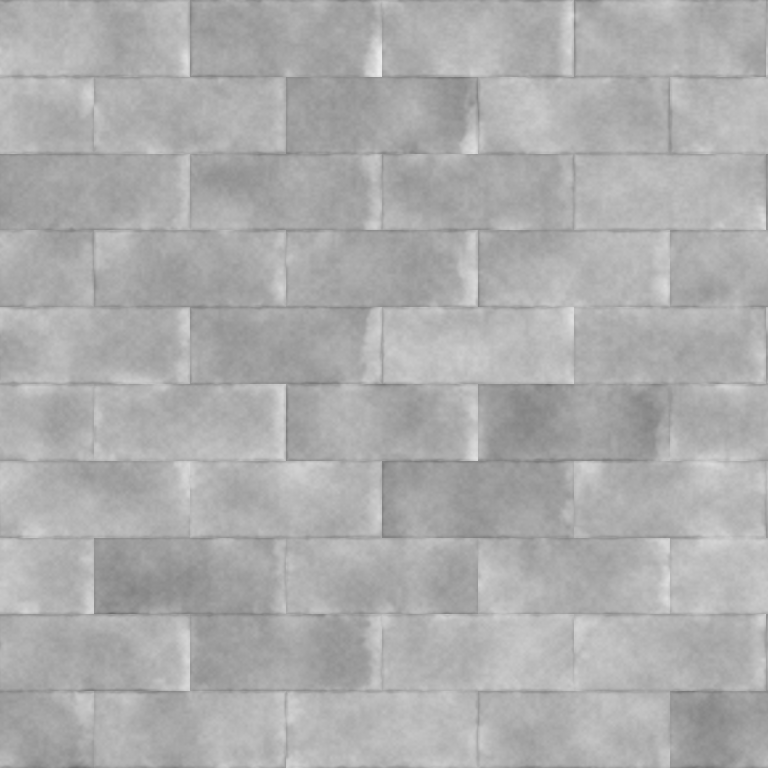
Reproduce this texture procedurally as a WebGL 2 fragment shader.

```glsl
#version 300 es
precision highp float;
// Weathered grey block wall in running bond, with one darker block per course.

uniform vec2 u_resolution;
out vec4 outColor;

const vec2 BLOCKS = vec2(4.0, 10.0);     // blocks across, courses up
const float BOND_SHIFT = 0.5;            // shift of alternate courses, in blocks
const float ORIGIN_SHIFT = 0.0025;       // joints sit slightly left of the grid
const float BLOCK_GREY = 0.703;
const float TONE_SPREAD = 0.035;         // grey variation between blocks
const float DARK_DROP = 0.085;           // how much darker the dark blocks are
const float CLOUD_AMOUNT = 0.23;
const float GRAIN_AMOUNT = 0.065;
const float RIM_WIDTH = 0.013;           // pale wear along block edges
const float RIM_AMOUNT = 0.11;
const float END_WIDTH = 0.022;           // pale band at the right end
const float END_AMOUNT = 0.085;
const float JOINT_WIDTH = 0.0026;
const float JOINT_DEPTH = 0.10;
const float JOINT_WOBBLE = 0.0022;

float hash(vec2 p) {
    return fract(sin(dot(p, vec2(127.1, 311.7))) * 43758.5453);
}

// Value noise that wraps at the canvas edges
float noise(vec2 uv, float cells, float seed) {
    vec2 p = uv * cells;
    vec2 i = floor(p);
    vec2 f = p - i;
    f = f * f * (3.0 - 2.0 * f);
    vec2 a = mod(i, cells) + seed;
    vec2 b = mod(i + 1.0, cells) + seed;
    return mix(mix(hash(a), hash(vec2(b.x, a.y)), f.x),
               mix(hash(vec2(a.x, b.y)), hash(b), f.x), f.y);
}

float fbm(vec2 uv, float cells, float seed) {
    float sum = 0.0;
    float weight = 0.5;
    for (int octave = 0; octave < 4; octave++) {
        sum += weight * noise(uv, cells, seed);
        cells *= 2.0;
        seed += 7.3;
        weight *= 0.55;
    }
    return sum / 1.01;
}

// The dark block's column drifts faster with each course
float darkColumn(float course) {
    return mod(floor(0.114 * course * course + 0.39 * course + 0.5), BLOCKS.x);
}

float line(float dist) {
    float d = dist / JOINT_WIDTH;
    return exp(-d * d);
}

void main() {
    vec2 uv = gl_FragCoord.xy / u_resolution;

    // Block grid
    vec2 grid = (uv + vec2(ORIGIN_SHIFT, 0.0)) * BLOCKS;
    float course = floor(grid.y);
    grid.x += BOND_SHIFT * (1.0 - mod(course, 2.0));
    vec2 id = vec2(mod(floor(grid.x), BLOCKS.x), course);
    vec2 local = fract(grid);
    vec2 edge = min(local, 1.0 - local) / BLOCKS;
    float rightEdge = (1.0 - local.x) / BLOCKS.x;
    float seed = floor(hash(id + 3.7) * 60.0);

    // Stone tone, clouds and grain
    float cloud = fbm(uv, 13.0, seed);
    float patches = fbm(uv, 24.0, seed + 19.0);
    float grain = 0.6 * noise(uv, 150.0, 5.0) + 0.4 * noise(uv, 290.0, 11.0);
    float grey = BLOCK_GREY + TONE_SPREAD * (hash(id + 9.1) - 0.5);
    grey += CLOUD_AMOUNT * (cloud - 0.5) + GRAIN_AMOUNT * (grain - 0.5);

    // Dark stain, stopping raggedly short of the right end
    float isDark = 1.0 - step(0.5, abs(id.x - darkColumn(course)));
    float stain = max(isDark, 0.55 * pow(hash(id + 21.3), 4.0));
    float ragged = rightEdge - 0.045 * (patches - 0.25);
    grey -= DARK_DROP * stain * smoothstep(-0.002, 0.012, ragged);

    // Pale wear on edges and right ends
    float worn = smoothstep(0.48, 0.75, patches);
    float rim = exp(-min(edge.x, edge.y) / RIM_WIDTH);
    grey += RIM_AMOUNT * rim * worn;
    float endBand = 1.0 - smoothstep(0.3, 1.0, rightEdge / END_WIDTH + 0.8 * (cloud - 0.5));
    grey += END_AMOUNT * endBand * hash(id + 33.9) * smoothstep(0.25, 0.6, patches);

    // Soft, uneven joints
    float wobble = JOINT_WOBBLE * (noise(uv, 110.0, 41.0) - 0.5);
    float fade = 0.45 + 0.8 * noise(uv, 20.0, 53.0);
    vec2 jointId = vec2(mod(floor(grid.x + 0.5), BLOCKS.x), course);
    float upright = line(edge.x + wobble) * mix(0.35, 1.2, hash(jointId + 47.7));
    float level = line(edge.y + wobble);
    grey -= JOINT_DEPTH * fade * max(upright, level);

    outColor = vec4(vec3(clamp(grey, 0.0, 1.0)), 1.0);
}
```
